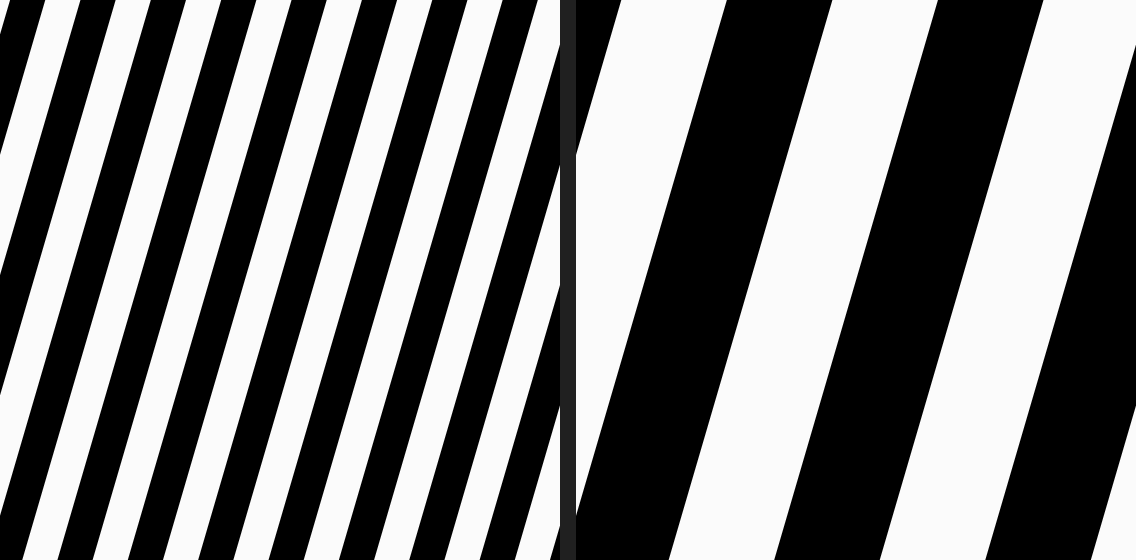
Left, the full canvas; right, a detail of the centre.
Reproduce this pattern procedurally as a WebGL 1 fragment shader.

```glsl
precision highp float;

uniform vec2 u_resolution;

const vec3 PAPER = vec3(0.984);
const vec3 INK = vec3(0.0);
const float TILT = 0.2845;       // lean from vertical, in radians
const float PERIOD = 0.1206;     // one dark and one light band
const float FIRST_EDGE = 0.0984; // left edge of a dark band
const float INK_SHARE = 0.5;     // dark part of each period

// Distance across bands that lean clockwise from vertical
float acrossBands(vec2 p, float tilt) {
  return dot(p, vec2(cos(tilt), -sin(tilt)));
}

// Signed distance to the nearest dark band, negative inside
float bandDistance(float x, float period, float share) {
  float halfWidth = 0.5 * share * period;
  float fromCentre = (fract((x - halfWidth) / period + 0.5) - 0.5) * period;
  return abs(fromCentre) - halfWidth;
}

// Coverage of a shape, softened over one pixel
float coverage(float dist, float pixel) {
  return clamp(0.5 - dist / pixel, 0.0, 1.0);
}

void main() {
  float side = min(u_resolution.x, u_resolution.y);
  vec2 p = gl_FragCoord.xy / side;

  float x = acrossBands(p, TILT) - FIRST_EDGE;
  float ink = coverage(bandDistance(x, PERIOD, INK_SHARE), 1.0 / side);

  gl_FragColor = vec4(mix(PAPER, INK, ink), 1.0);
}
```
